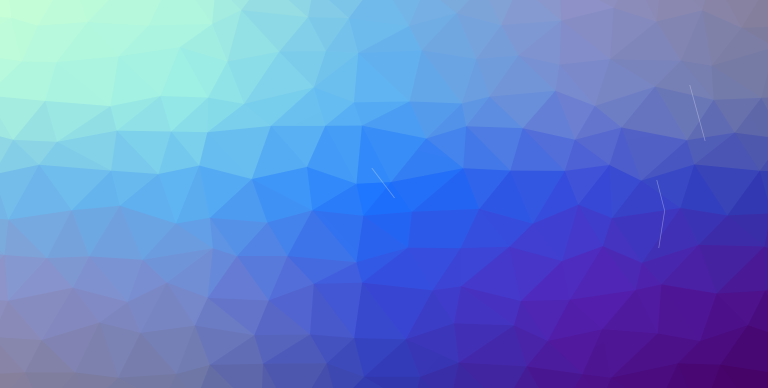
Reproduce this background procedurally as a WebGL 1 fragment shader.

```glsl
precision highp float;
uniform vec2 u_resolution;

#define CELL vec2(0.130, 0.101)
#define GRID_SHIFT vec2(0.02, 0.046)
#define JITTER vec2(0.54, 0.52)
#define STAGGER 0.4
#define SEAM_WIDTH 0.0022
#define SEAM_ALPHA 0.3
#define MINT vec3(0.78, 1.00, 0.84)
#define AQUA vec3(0.60, 0.93, 0.90)
#define AZURE vec3(0.10, 0.45, 1.00)
#define VIOLET vec3(0.33, 0.14, 0.72)
#define PLUM vec3(0.27, 0.00, 0.38)

vec2 hash2(vec2 p) {
  vec3 q = fract(vec3(p.xyx) * vec3(0.1031, 0.1030, 0.0973));
  q += dot(q, q.yzx + 33.33);
  return fract((q.xx + q.yz) * q.zy);
}

// Five evenly spaced colour stops
vec3 ramp(float t) {
  t = clamp(t, 0.0, 1.0) * 4.0;
  vec3 c = mix(MINT, AQUA, clamp(t, 0.0, 1.0));
  c = mix(c, AZURE, clamp(t - 1.0, 0.0, 1.0));
  c = mix(c, VIOLET, clamp(t - 2.0, 0.0, 1.0));
  return mix(c, PLUM, clamp(t - 3.0, 0.0, 1.0));
}

// Average of a horizontal and a vertical ramp
vec3 gradient(vec2 p, float aspect) {
  return 0.5 * (ramp(p.x / aspect) + ramp(p.y));
}

// Mesh vertex of a staggered, jittered grid
vec2 vertex(vec2 id) {
  vec2 offset = (hash2(id + 40.0) - 0.5) * JITTER;
  offset.x += (mod(id.y, 2.0) - 0.5) * STAGGER;
  return (id + offset) * CELL + GRID_SHIFT;
}

float cross2(vec2 a, vec2 b) {
  return a.x * b.y - a.y * b.x;
}

float edgeDistance(vec2 p, vec2 a, vec2 b) {
  return cross2(normalize(b - a), p - a);
}

// Adds a flat facet, weighted by its smooth coverage
void addFacet(vec2 p, vec2 a, vec2 b, vec2 c, float aspect, float pixel, inout vec4 sum) {
  float winding = sign(cross2(b - a, c - a));
  float inside = min(edgeDistance(p, a, b) * winding,
                 min(edgeDistance(p, b, c) * winding, edgeDistance(p, c, a) * winding));
  float coverage = clamp(inside / pixel + 0.5, 0.0, 1.0);
  sum += coverage * vec4(gradient((a + b + c) / 3.0, aspect), 1.0);
}

float seam(vec2 p, vec2 a, vec2 b, float pixel) {
  vec2 d = b - a;
  float along = clamp(dot(p - a, d) / dot(d, d), 0.0, 1.0);
  float reach = max(SEAM_WIDTH, pixel);
  return 1.0 - smoothstep(0.0, reach, length(p - a - d * along));
}

void main() {
  // Canvas height is one unit, y runs downward
  float pixel = 1.0 / u_resolution.y;
  float aspect = u_resolution.x * pixel;
  vec2 p = gl_FragCoord.xy * pixel;
  p.y = 1.0 - p.y;

  // Split each nearby quad along its shorter diagonal
  vec2 home = floor((p - GRID_SHIFT) / CELL);
  vec4 sum = vec4(gradient(p, aspect), 1.0) * 0.001;
  for (int j = -1; j <= 1; j++) {
    for (int i = -1; i <= 1; i++) {
      vec2 id = home + vec2(float(i), float(j));
      vec2 a = vertex(id);
      vec2 b = vertex(id + vec2(1.0, 0.0));
      vec2 c = vertex(id + vec2(1.0, 1.0));
      vec2 d = vertex(id + vec2(0.0, 1.0));
      if (distance(a, c) < distance(b, d)) {
        addFacet(p, a, b, c, aspect, pixel, sum);
        addFacet(p, a, c, d, aspect, pixel, sum);
      } else {
        addFacet(p, a, b, d, aspect, pixel, sum);
        addFacet(p, b, c, d, aspect, pixel, sum);
      }
    }
  }
  vec3 color = sum.rgb / sum.a;

  // Faint pale seams
  float light = seam(p, vec2(0.959, 0.434), vec2(1.016, 0.509), pixel);
  light = max(light, seam(p, vec2(1.778, 0.220), vec2(1.817, 0.362), pixel));
  light = max(light, seam(p, vec2(1.693, 0.465), vec2(1.713, 0.543), pixel));
  light = max(light, seam(p, vec2(1.713, 0.543), vec2(1.698, 0.638), pixel));
  gl_FragColor = vec4(mix(color, vec3(0.85, 0.88, 0.95), light * SEAM_ALPHA), 1.0);
}
```
